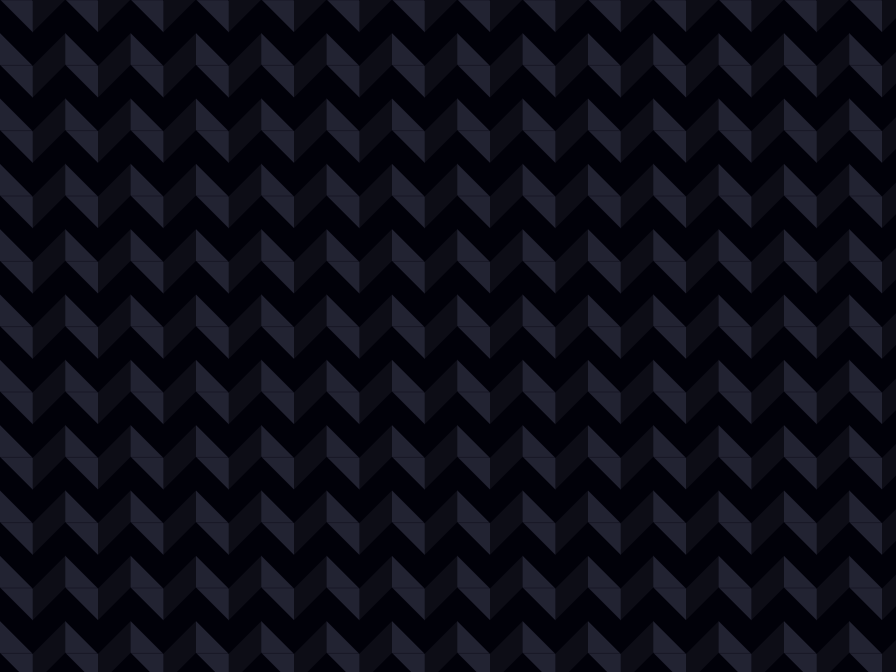
A WebGL 1 fragment shader for this pattern:

```glsl
precision highp float;

uniform vec2 u_resolution;

// Distance to the nearest integer
float nearest(float t) {
  return abs(fract(t + 0.5) - 0.5);
}

// Antialiased coverage of a signed distance, positive inside
float coverage(float dist, float pixel) {
  return clamp(dist / pixel + 0.5, 0.0, 1.0);
}

void main() {
  // Square tiles counted from the top left corner
  float tilesDown = 72.0 / 7.0;
  float pixel = tilesDown / u_resolution.y;
  vec2 tile = vec2(gl_FragCoord.x, u_resolution.y - gl_FragCoord.y) * pixel;

  // Zigzag band with peaks on the tile edges
  float fromPeak = nearest(tile.x);
  float fromCenter = nearest(tile.y - 0.75 - fromPeak);
  float band = coverage((0.242 - fromCenter) * 0.7071, pixel);

  // Falling folds catch the light, rising folds stay dim
  float lit = coverage(0.25 - nearest(tile.x - 0.25), pixel);
  vec3 ground = vec3(0.002, 0.002, 0.035);
  vec3 fold = mix(vec3(0.05, 0.05, 0.088), vec3(0.134, 0.137, 0.197), lit);

  // Hairline seam where tiles meet
  float seam = coverage(0.007 - nearest(tile.y), pixel);
  fold = mix(fold, ground, 0.35 * seam * lit);

  gl_FragColor = vec4(mix(ground, fold, band), 1.0);
}
```
